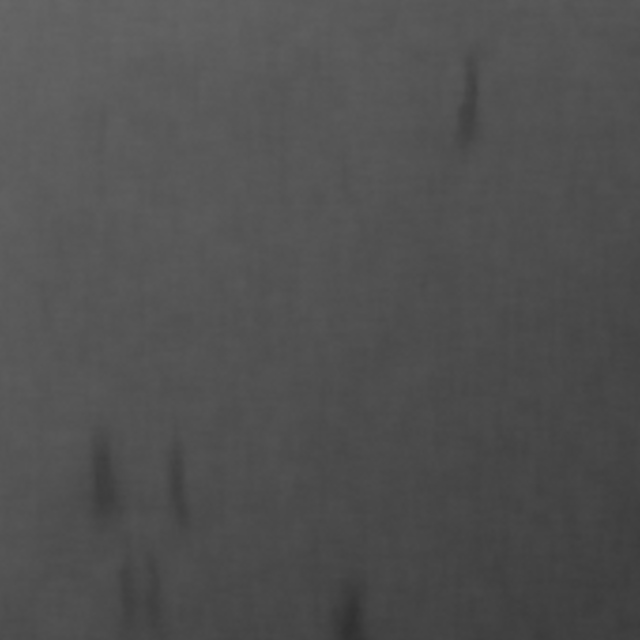
Write a WebGL 2 fragment shader that draws this texture.

```glsl
#version 300 es
precision highp float;

uniform vec2 u_resolution;
out vec4 fragColor;

float hash(vec2 p) {
    vec3 q = fract(vec3(p.xyx) * 0.1031);
    q += dot(q, q.yzx + 33.33);
    return fract((q.x + q.y) * q.z);
}

// Smooth value noise in the range -1 to 1
float noise(vec2 p) {
    vec2 cell = floor(p);
    vec2 f = fract(p);
    f = f * f * (3.0 - 2.0 * f);
    float low = mix(hash(cell), hash(cell + vec2(1.0, 0.0)), f.x);
    float high = mix(hash(cell + vec2(0.0, 1.0)), hash(cell + 1.0), f.x);
    return mix(low, high, f.y) * 2.0 - 1.0;
}

float fbm(vec2 p) {
    float sum = 0.0;
    float gain = 0.5;
    for (int i = 0; i < 4; i++) {
        sum += gain * noise(p);
        p = p * 2.03 + 17.1;
        gain *= 0.5;
    }
    return sum;
}

// Soft upright smear, slightly slanted, narrowing towards its top
float smear(vec2 p, vec2 center, vec2 size, float slant) {
    vec2 d = p - center;
    d.x -= slant * d.y;
    d /= size;
    d.x *= 1.0 + 0.35 * clamp(d.y, -1.0, 1.5);
    return exp(-d.x * d.x - pow(abs(d.y), 3.0));
}

// Close group of smears, the outer ones higher than the inner ones
float smearGroup(vec2 p, vec2 origin, float spacing, float rise) {
    float sum = 0.0;
    for (int i = 0; i < 4; i++) {
        float k = float(i);
        float outer = abs(k - 1.5) - 0.5;
        vec2 center = origin + vec2(k * spacing, outer * rise);
        float width = mix(0.018, 0.014, k / 3.0);
        float depth = mix(0.65, 0.75, outer);
        sum += depth * smear(p, center, vec2(width, 0.080), -0.06);
    }
    return sum;
}

// Faint marks spread over the whole surface
float faintMarks(vec2 p) {
    float sum = 0.0;
    for (int i = 0; i < 7; i++) {
        float k = float(i);
        vec2 center = vec2(fract(0.07 + k * 0.618), hash(vec2(k, 4.7)));
        vec2 size = vec2(0.009, mix(0.02, 0.045, hash(vec2(k, 9.2))));
        sum += smear(p, center, size, 0.0);
    }
    return sum;
}

// Cloudy mottling with fine upright and level fibres
float grain(vec2 p) {
    float clouds = 0.014 * fbm(p * vec2(9.0, 6.0));
    float mottle = 0.011 * fbm(p * 38.0 + 5.0);
    float upright = 0.0055 * noise(p * vec2(95.0, 20.0));
    float level = 0.0045 * noise(p * vec2(32.0, 130.0) + 40.0);
    float speck = 0.0045 * noise(p * 170.0);
    return clouds + mottle + upright + level + speck;
}

void main() {
    vec2 uv = gl_FragCoord.xy / u_resolution;

    // Light falling off from upper left to lower right
    float tone = 0.315 + dot(uv - 0.5, vec2(-0.068, 0.086));

    // Ragged outlines for the dark marks
    vec2 p = uv + vec2(0.009, 0.014) * vec2(fbm(uv * vec2(50.0, 22.0)), fbm(uv * 30.0 + 8.0));

    // Grouped, single and faint marks
    float marks = smearGroup(p, vec2(0.163, 0.065), 0.039, 0.175);
    marks += 0.5 * smear(p, vec2(0.165, 0.255), vec2(0.040, 0.060), 0.0);
    for (int i = 0; i < 2; i++) {
        float k = float(i);
        vec2 center = mix(vec2(0.733, 0.837), vec2(0.547, 0.025), k);
        vec2 size = mix(vec2(0.014, 0.072), vec2(0.023, 0.058), k);
        marks += smear(p, center, size, 0.07);
    }
    marks += 0.2 * faintMarks(p);

    tone += grain(uv) - 0.068 * min(marks, 1.1);
    fragColor = vec4(vec3(tone), 1.0);
}
```
